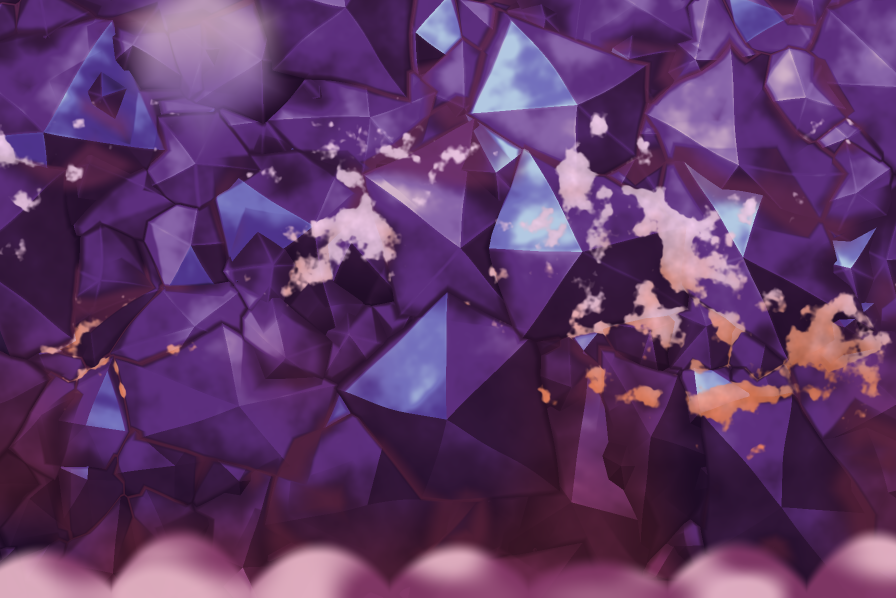
Reproduce this texture procedurally as a WebGL 1 fragment shader.

```glsl
precision highp float;
// A bed of violet crystals: two grids of irregular pyramids with steep sides,
// merged by taking the highest one. Facets get their own tone, some glint,
// pale crust clings to the seams, and soft pink crystals blur in the front.
uniform vec2 u_resolution;

#define BIG_CELL 0.225
#define SMALL_CELL 0.125
#define BIG_SHARE 0.66
#define GLINT_SHARE 0.09
#define CRUST_LEVEL 0.57
#define EXPOSURE 1.08
#define SIDE_STEEPNESS 5.0

const vec3 BLACK_PLUM = vec3(0.10, 0.035, 0.13);
const vec3 DARK_PLUM = vec3(0.20, 0.09, 0.23);
const vec3 VIOLET = vec3(0.36, 0.18, 0.49);
const vec3 LAVENDER = vec3(0.53, 0.39, 0.66);
const vec3 PALE = vec3(0.82, 0.70, 0.79);
const vec3 MAGENTA = vec3(0.61, 0.26, 0.48);
const vec3 WINE = vec3(0.47, 0.17, 0.27);
const vec3 AMBER = vec3(0.80, 0.44, 0.30);

struct Crystal {
  float top;     // height of the visible crystal
  float under;   // height of the next one below
  float ridge;   // distance to the nearest facet edge
  float side;    // how far down the steep side
  vec2 id;
  vec2 facing;
  vec2 local;
};

float hash(vec2 p) {
  return fract(sin(dot(p, vec2(127.1, 311.7))) * 43758.547);
}

float noise(vec2 p) {
  vec2 i = floor(p), f = fract(p);
  f = f * f * (3.0 - 2.0 * f);
  return mix(mix(hash(i), hash(i + vec2(1, 0)), f.x),
             mix(hash(i + vec2(0, 1)), hash(i + vec2(1, 1)), f.x), f.y);
}

float fbm(vec2 p) {
  float sum = 0.0, amp = 0.53;
  for (int i = 0; i < 4; i++) {
    sum += amp * noise(p);
    p = mat2(1.6, 1.2, -1.2, 1.6) * p + 7.3;
    amp *= 0.5;
  }
  return sum;
}

// Adds one grid of crystals, keeping the highest and the runner-up.
void addLayer(inout Crystal c, vec2 p, float cell, float lift, float share, float seed) {
  vec2 base = floor(p / cell);
  for (int n = 0; n < 9; n++) {
    vec2 id = base + vec2(mod(float(n), 3.0), floor(float(n) / 3.0)) - 1.0;
    vec2 key = id + seed;
    if (hash(key + 0.7) > share) continue;
    vec2 q = p / cell - id - 0.15 - 0.7 * vec2(hash(key), hash(key + 19.3));
    float turn = 6.283 * hash(key + 5.1);
    float v = -9.0, second = -9.0;
    vec2 facing = vec2(0.0);
    for (int k = 0; k < 5; k++) {
      float fk = float(k);
      float a = turn + 1.2566 * (fk + 0.6 * hash(key + fk * 3.1));
      vec2 dir = vec2(cos(a), sin(a));
      float d = dot(dir, q) * (0.72 + 0.6 * hash(key + fk * 7.7 + 2.0));
      if (d > v) { second = v; v = d; facing = dir; }
      else second = max(second, d);
    }
    float side = max(v - 0.5 - 0.15 * hash(key + 8.8), 0.0);
    float h = lift + 0.45 * hash(key + 11.9) - 0.5 * v - SIDE_STEEPNESS * side;
    if (h > c.top) c = Crystal(h, c.top, (v - second) * cell, side, key, facing, q);
    else c.under = max(c.under, h);
  }
}

vec3 ramp(float t) {
  vec3 col = mix(BLACK_PLUM, DARK_PLUM, smoothstep(0.0, 0.20, t));
  col = mix(col, VIOLET, smoothstep(0.17, 0.43, t));
  col = mix(col, LAVENDER, smoothstep(0.45, 0.70, t));
  return mix(col, PALE, smoothstep(0.70, 1.0, t));
}

vec3 scene(vec2 p) {
  vec2 warp = vec2(noise(p * 9.0), noise(p * 9.0 + 40.0)) - 0.5;
  Crystal c = Crystal(-20.0, -20.0, 0.0, 0.0, vec2(0.0), vec2(0.0), vec2(0.0));
  addLayer(c, p + 0.016 * warp, SMALL_CELL, 0.0, 1.0, 3.0);
  addLayer(c, p + 0.016 * warp, BIG_CELL, 0.32, BIG_SHARE, 71.0);

  // Facet tone, cloudy interior and broad light
  vec2 facetKey = c.id + floor(c.facing * 37.0);
  float cloud = fbm(p * 13.0 + c.id * 3.7);
  float broad = noise(p * 2.6 + 4.0);
  float gap = c.top - c.under;
  float t = 0.22 + 0.32 * hash(facetKey) + 0.11 * dot(c.facing, vec2(-0.5, 0.86));
  t *= (0.45 + 1.1 * cloud) * (0.72 + 0.5 * broad) * EXPOSURE;
  t *= mix(0.60, 1.08, smoothstep(0.08, 0.62, p.y));
  t *= mix(0.45, 1.0, smoothstep(0.0, 0.28, gap)) * (1.0 - 0.35 * smoothstep(0.0, 0.08, c.side));
  t += 0.07 * smoothstep(0.005, 0.0, c.ridge) * smoothstep(0.25, 0.6, p.y);

  // Mirror-like facets, streaked and fading across
  float glint = step(1.0 - GLINT_SHARE, hash(facetKey + 4.4)) * smoothstep(0.02, 0.0, c.side);
  float streak = noise(vec2(dot(p, c.facing.yx) * 60.0, dot(p, c.facing) * 12.0));
  t += glint * (0.15 + 0.42 * streak * cloud + 0.25 * dot(c.local, vec2(-0.5, 0.8)));
  vec3 col = ramp(t);
  col = mix(col, col * vec3(0.85, 1.12, 1.12), glint);

  // Red warmth low down and along the seams
  float low = smoothstep(0.55, 0.08, p.y) * smoothstep(0.3, 0.75, noise(p * 4.0 + 9.0));
  col = mix(col, WINE * (0.45 + 1.5 * t), 0.75 * low);
  float seam = smoothstep(0.16, 0.03, gap) * smoothstep(0.42, 0.65, noise(p * 8.0));
  col = mix(col, mix(WINE, MAGENTA, p.y) * 0.85, 0.5 * seam);

  // Broken mineral crust in the crevices
  float crumb = fbm(p * 24.0 + 3.0);
  float patchy = noise(p * 5.0 + 21.0) * smoothstep(0.12, 0.35, p.y) * smoothstep(0.95, 0.75, p.y);
  float crust = smoothstep(0.0, 0.06, 0.55 * crumb + 0.5 * patchy - CRUST_LEVEL - 0.25 * min(gap, 0.6));
  vec3 crustColour = mix(AMBER, PALE, smoothstep(0.25, 0.65, p.y + 0.4 * (cloud - 0.5)));
  col = mix(col, crustColour * (0.65 + 0.65 * crumb), 0.9 * crust);

  // Hazy bright crystal near the top
  vec2 b = abs(p - vec2(0.34, 0.91));
  float haze = smoothstep(0.15, 0.07, max(b.x, 0.6 * b.x + 0.8 * b.y));
  col = mix(col, mix(LAVENDER, PALE, smoothstep(0.82, 0.97, p.y)), 0.8 * haze);

  // Out-of-focus pink crystals along the bottom
  float cellX = p.x * 4.3 + 0.2;
  float arch = 1.0 - pow(abs(2.0 * fract(cellX) - 1.0), 2.0);
  float rim = 0.025 + 0.09 * arch * (0.35 + 0.65 * hash(vec2(floor(cellX), 6.0)));
  float front = smoothstep(rim + 0.012, rim - 0.02, p.y);
  float glow = smoothstep(0.3, 0.9, noise(p * vec2(8.0, 14.0) + 2.0) + 0.2 * arch);
  return mix(col, mix(MAGENTA * 0.85, PALE + vec3(0.1, 0.02, 0.0), glow), 0.92 * front);
}

void main() {
  vec3 col = vec3(0.0);
  for (int s = 0; s < 4; s++) {
    vec2 offset = vec2(mod(float(s), 2.0), floor(float(s) / 2.0)) * 0.5 - 0.25;
    col += scene((gl_FragCoord.xy + offset) / u_resolution.y);
  }
  gl_FragColor = vec4(col / 4.0, 1.0);
}
```
